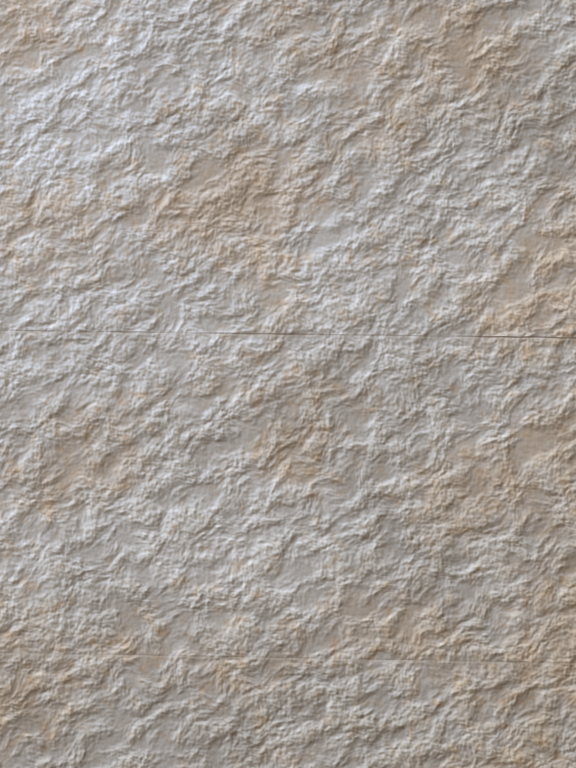
Write a WebGL 2 fragment shader that draws this texture.

```glsl
#version 300 es
precision highp float;
uniform vec2 u_resolution;
out vec4 fragColor;

vec2 hashGradient(vec2 cell) {
  vec3 q = fract(cell.xyx * vec3(0.1031, 0.1030, 0.0973));
  q += dot(q, q.yzx + 33.33);
  float angle = 6.2832 * fract((q.x + q.y) * q.z);
  return vec2(cos(angle), sin(angle));
}

float noise(vec2 p) {
  vec2 i = floor(p), f = p - i;
  vec2 u = f * f * f * (f * (f * 6.0 - 15.0) + 10.0);
  vec2 e = vec2(1.0, 0.0);
  float low = mix(dot(hashGradient(i), f), dot(hashGradient(i + e), f - e), u.x);
  float high = mix(dot(hashGradient(i + e.yx), f - e.yx), dot(hashGradient(i + 1.0), f - 1.0), u.x);
  return mix(low, high, u.y);
}

float fbm(vec2 p) {
  float sum = 0.0, amplitude = 1.0;
  for (int k = 0; k < 4; k++) {
    sum += amplitude * noise(p);
    p = mat2(1.6, 1.2, -1.2, 1.6) * p + 17.3;
    amplitude *= 0.55;
  }
  return sum;
}

// Shallow hollows between short crumbly lumps that lean up to the right
float stoneHeight(vec2 p) {
  vec2 warped = p + 0.016 * vec2(noise(p * 17.0), noise(p * 17.0 + 40.0));
  vec2 leaning = mat2(0.85, -0.53, 0.53, 0.85) * warped;
  float lumps = fbm(leaning * vec2(17.0, 24.0) + 5.0) + 0.4 * noise(p * 6.0 + 80.0);
  float raised = smoothstep(-0.55, 0.65, lumps);
  float rough = smoothstep(-0.15, 0.35, lumps + 0.5 * noise(p * 38.0 + 70.0));
  float crumbs = 0.26 * noise(p * 62.0 + 9.0) + 0.27 * noise(p * 112.0 + 31.0) + 0.15 * noise(p * 185.0 + 51.0);
  return 1.1 * raised + crumbs * mix(0.3, 1.15, rough);
}

// Hairline gap with a pale lower lip
vec3 addJoint(vec3 color, vec2 p, float y, float slope, float depth) {
  float d = p.y - y - slope * p.x - 0.0015 * noise(vec2(p.x * 22.0, y * 50.0));
  float soft = 0.8 / u_resolution.x;
  float gap = 1.0 - smoothstep(0.0003, 0.0009 + soft, abs(d));
  float lip = 1.0 - smoothstep(0.0008, 0.0016 + soft, abs(d + 0.0030));
  float wear = clamp(0.6 + 0.9 * noise(vec2(p.x * 11.0, y * 30.0)), 0.0, 1.0);
  color = mix(color, vec3(0.72, 0.70, 0.66), 0.5 * lip * wear);
  return mix(color, vec3(0.38, 0.32, 0.28), gap * wear * depth);
}

void main() {
  vec2 p = gl_FragCoord.xy / u_resolution.x;
  vec2 uv = gl_FragCoord.xy / u_resolution;

  // Grazing light from the upper left
  float height = stoneHeight(p);
  float relief = height - stoneHeight(p + 0.0044 * vec2(-0.62, 0.78));
  float shade = relief / (1.0 + 0.8 * abs(relief));

  // Broad falloff and soft patches
  float glow = smoothstep(1.1, 0.0, length((uv - vec2(0.1, 0.85)) * vec2(0.8, 1.0)));
  float light = 0.588 + 0.085 * glow + 0.54 * shade + 0.04 * (height - 0.5);
  light += 0.06 * noise(p * 4.0 + 60.0) + 0.05 * noise(p * 13.0 + 25.0) + 0.025 * noise(p * 150.0 + 3.0);
  vec3 color = mix(vec3(0.50, 0.47, 0.44), vec3(0.82, 0.82, 0.83), clamp((light - 0.47) / 0.35, -0.4, 1.3));

  // Diffuse rusty clouds broken into specks
  float cloud = fbm(p * vec2(2.6, 3.6) + 12.0) + 0.12;
  float specks = noise(p * 30.0 + 14.0) + 0.8 * noise(p * 75.0 + 33.0);
  float stain = smoothstep(-0.15, 0.85, cloud + 0.45 * specks);
  color *= mix(vec3(1.0), vec3(0.99, 0.915, 0.83), 0.8 * stain);
  color *= mix(vec3(1.0), vec3(0.99, 0.94, 0.88), smoothstep(0.25, 0.6, specks) * 0.5);

  // Cool sheen on lit faces, cream on the rough lumps
  color += vec3(-0.010, 0.002, 0.022) * glow * smoothstep(0.62, 0.8, light);
  color += vec3(0.010, 0.004, -0.010) * smoothstep(0.3, 0.9, height) * (1.0 - glow);

  // Horizontal joints between the slabs
  color = addJoint(color, p, 0.760, -0.013, 0.35 + 0.5 * uv.x);
  color = addJoint(color, p, 0.201, -0.018, 0.2);

  fragColor = vec4(clamp(color, 0.0, 1.0), 1.0);
}
```
